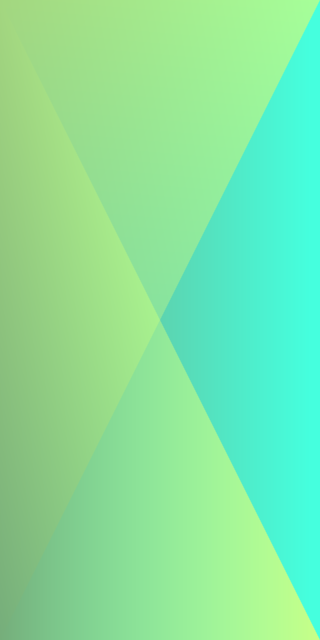
Give the GLSL for this background, as a Shadertoy shader.

```glsl
// Four softly graded triangles, green, lime and turquoise, meeting at the centre of the canvas

// Coverage of the positive side of an edge, one pixel soft
float side(float d) {
    return clamp(0.5 + d / fwidth(d), 0.0, 1.0);
}

void mainImage(out vec4 fragColor, in vec2 fragCoord) {
    vec2 uv = fragCoord / iResolution.xy;
    float rising = uv.y - uv.x;
    float falling = uv.x + uv.y - 1.0;

    // Shared corner colours
    vec3 topLeft = vec3(0.64, 0.84, 0.50);
    vec3 bottomLeft = vec3(0.46, 0.68, 0.48);

    // Top: brightens to the right, cools toward the centre
    vec3 top = mix(topLeft, vec3(0.65, 1.0, 0.60), uv.x);
    top += (1.0 - uv.y) * vec3(-0.23, -0.06, 0.14);

    // Left: olive rim rising to lime at the centre
    vec3 left = mix(bottomLeft, topLeft, uv.y);
    left += uv.x * vec3(0.22, 0.38, 0.14);

    // Bottom: grey green to yellow, bowed through mint
    vec3 bottom = mix(bottomLeft, vec3(0.78, 1.0, 0.53), uv.x);
    bottom += 4.0 * uv.x * (1.0 - uv.x) * vec3(-0.05, 0.07, 0.095);

    // Right: teal to bright turquoise
    vec3 right = mix(vec3(0.36, 0.83, 0.69), vec3(0.27, 1.0, 0.87),
                     clamp((uv.x - 0.5) / 0.47, 0.0, 1.0));

    // Join the triangles along both diagonals
    vec3 upper = mix(left, top, side(falling));
    vec3 lower = mix(bottom, right, side(falling));
    fragColor = vec4(mix(lower, upper, side(rising)), 1.0);
}
```
